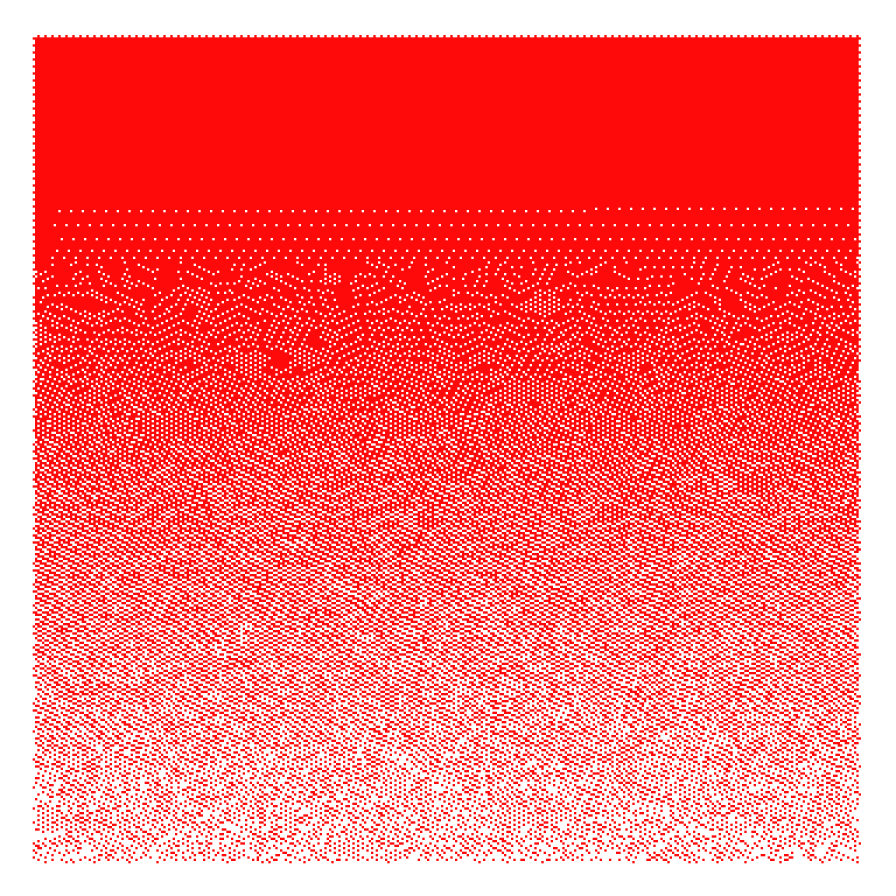
Reproduce this background procedurally as a three.js fragment shader.

```glsl
varying vec2 vUv;

float hash(vec2 p) {
  vec3 q = fract(vec3(p.xyx) * 0.1031);
  q += dot(q, q.yzx + 33.33);
  return fract((q.x + q.y) * q.z);
}

float valueNoise(vec2 p) {
  vec2 i = floor(p);
  vec2 f = smoothstep(0.0, 1.0, fract(p));
  float low = mix(hash(i), hash(i + vec2(1.0, 0.0)), f.x);
  float high = mix(hash(i + vec2(0.0, 1.0)), hash(i + 1.0), f.x);
  return mix(low, high, f.y);
}

// Square panel with small teeth along its border
float panelMask(vec2 cell) {
  vec2 inside = step(15.0, cell) * step(cell, vec2(367.0));
  vec2 nearby = step(14.0, cell) * step(cell, vec2(368.0));
  float tooth = step(mod(cell.x + cell.y, 3.0), 0.5);
  return max(inside.x * inside.y, nearby.x * nearby.y * tooth);
}

// Orderly rows of dots where the gradient begins
float firstRows(vec2 cell) {
  float dots = 0.0;
  float shift = step(254.0, cell.x);
  for (int i = 0; i < 5; i++) {
    float k = float(i);
    float row = 293.0 - floor(35.0 * (1.0 - pow(0.8, k)) - shift * step(k, 0.5));
    float onRow = step(abs(cell.y - row), 0.5);
    float onColumn = step(mod(cell.x + 2.0 * k, 5.0), 0.5);
    dots = max(dots, onRow * onColumn * step(22.0, cell.x));
  }
  return dots;
}

// Low-discrepancy dither, bent by slow noise into drifting diagonals
float ditherDots(vec2 cell) {
  float density = (294.0 - cell.y) / 353.0;
  float threshold = dot(cell, vec2(0.75488, 0.56984));
  threshold += 0.9 * valueNoise(cell / 13.0);
  threshold += 0.28 * density * (hash(cell) - 0.5);
  return step(fract(threshold), density) * step(cell.y, 271.0);
}

float redInk(vec2 uv) {
  vec2 cell = floor(uv * 384.0);
  float whiteDots = max(firstRows(cell), ditherDots(cell));
  return panelMask(cell) * (1.0 - whiteDots);
}

void main() {
  vec3 red = vec3(1.0, 0.04, 0.04);
  vec2 footprint = fwidth(vUv);

  // Average the cells under each sample area
  float coverage = 0.0;
  for (int y = -1; y <= 1; y++) {
    for (int x = -1; x <= 1; x++) {
      coverage += redInk(vUv + footprint * vec2(float(x), float(y)) / 3.0);
    }
  }
  gl_FragColor = vec4(mix(vec3(1.0), red, coverage / 9.0), 1.0);
}
```
